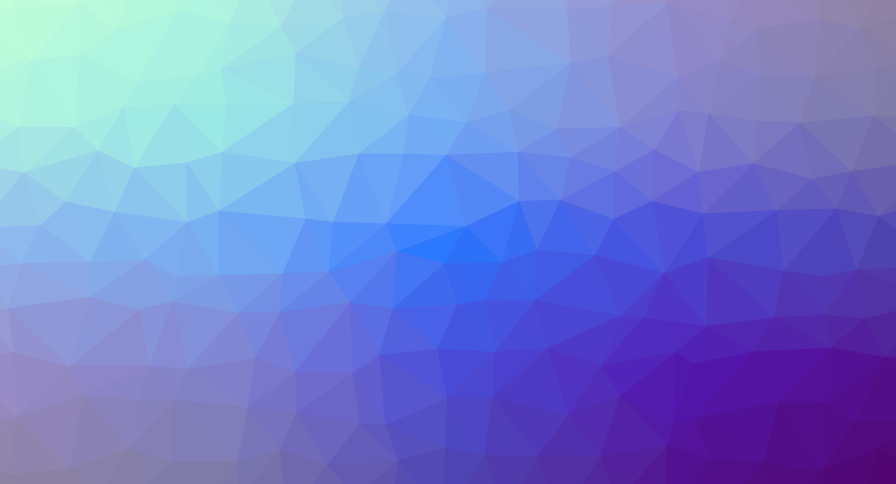
A Shadertoy shader for this background:

```glsl
#define CELL vec2(0.109, 0.1015)
#define JITTER vec2(0.74, 0.62)
#define MINT vec3(0.76, 1.00, 0.85)
#define AQUA vec3(0.60, 0.91, 0.90)
#define BLUE vec3(0.12, 0.47, 1.00)
#define VIOLET vec3(0.32, 0.10, 0.71)
#define PLUM vec3(0.31, 0.00, 0.43)

const mat3 RGB_TO_XYZ = mat3(0.4124, 0.2126, 0.0193,
                             0.3576, 0.7152, 0.1192,
                             0.1805, 0.0722, 0.9505);

// Cube roots of XYZ: blends here look even to the eye
vec3 toPerceptual(vec3 rgb) {
    return pow(RGB_TO_XYZ * pow(rgb, vec3(2.2)), vec3(1.0 / 3.0));
}

vec3 toRgb(vec3 v) {
    return pow(max(inverse(RGB_TO_XYZ) * (v * v * v), 0.0), vec3(1.0 / 2.2));
}

// Five evenly spaced stops
vec3 ramp(float t) {
    t = clamp(t, 0.0, 1.0) * 4.0;
    vec3 c = mix(toPerceptual(MINT), toPerceptual(AQUA), min(t, 1.0));
    c = mix(c, toPerceptual(BLUE), clamp(t - 1.0, 0.0, 1.0));
    c = mix(c, toPerceptual(VIOLET), clamp(t - 2.0, 0.0, 1.0));
    return mix(c, toPerceptual(PLUM), clamp(t - 3.0, 0.0, 1.0));
}

// The horizontal and vertical ramps, averaged
vec3 gradientColor(vec2 p) {
    float aspect = iResolution.x / iResolution.y;
    return toRgb(0.5 * (ramp(p.x / aspect) + ramp(1.0 - p.y)));
}

vec2 hash2(vec2 p) {
    vec2 q = vec2(dot(p, vec2(127.1, 311.7)), dot(p, vec2(269.5, 183.3)));
    return fract(sin(q) * 43758.5453);
}

// Jittered grid point
vec2 vertexAt(vec2 id) {
    return (id + 0.5 + JITTER * (hash2(id) - 0.5)) * CELL;
}

float cross2(vec2 a, vec2 b) {
    return a.x * b.y - a.y * b.x;
}

// Signed distance to the line a-b, positive on its left
float edgeDistance(vec2 p, vec2 a, vec2 b) {
    return cross2(normalize(b - a), p - a);
}

// Adds one flat facet: colour times coverage, and coverage
void addFacet(inout vec4 sum, vec2 p, vec2 a, vec2 b, vec2 c) {
    float inside = min(edgeDistance(p, a, b),
                       min(edgeDistance(p, b, c), edgeDistance(p, c, a)));
    float coverage = clamp(0.5 + inside * iResolution.y, 0.0, 1.0);
    if (coverage > 0.0) {
        sum += coverage * vec4(gradientColor((a + b + c) / 3.0), 1.0);
    }
}

void mainImage(out vec4 fragColor, in vec2 fragCoord) {
    vec2 p = fragCoord / iResolution.y;
    vec2 base = floor(p / CELL - 0.5);
    vec4 sum = vec4(0.0);

    for (int j = -1; j <= 1; j++) {
        for (int i = -1; i <= 1; i++) {
            vec2 id = base + vec2(i, j);
            vec2 a = vertexAt(id);
            vec2 b = vertexAt(id + vec2(1, 0));
            vec2 c = vertexAt(id + vec2(1, 1));
            vec2 d = vertexAt(id + vec2(0, 1));

            // Delaunay choice: sine of the angles at b and d together
            float sine = cross2(c - b, a - b) * dot(a - d, c - d)
                       + dot(c - b, a - b) * cross2(a - d, c - d);
            if (sine > 0.0) {
                addFacet(sum, p, a, b, c);
                addFacet(sum, p, a, c, d);
            } else {
                addFacet(sum, p, a, b, d);
                addFacet(sum, p, b, c, d);
            }
        }
    }
    fragColor = vec4(sum.rgb / max(sum.a, 1e-4), 1.0);
}
```
